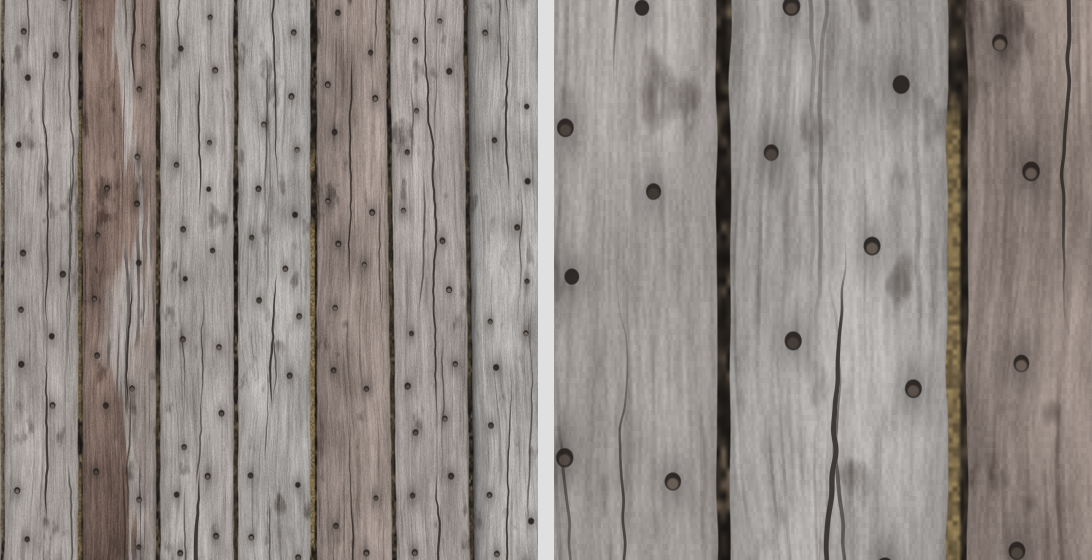
Left, the full canvas; right, a detail of the centre.
This texture is drawn by a Shadertoy shader. Its source:

```glsl
// Seven weathered upright planks with dark, sand-filled gaps between them.
// Stretched noise makes the grain; wandering lines make the cracks;
// a jittered grid in each plank places the bolt holes.

float hash(vec2 p) {
    vec3 q = fract(p.xyx * 0.1031);
    q += dot(q, q.yzx + 33.33);
    return fract((q.x + q.y) * q.z);
}

float noise(vec2 p) {
    vec2 i = floor(p), f = fract(p);
    f = f * f * (3.0 - 2.0 * f);
    return mix(mix(hash(i), hash(i + vec2(1, 0)), f.x),
               mix(hash(i + vec2(0, 1)), hash(i + vec2(1, 1)), f.x), f.y);
}

float fbm(vec2 p) {
    float sum = 0.0, amp = 0.5;
    for (int i = 0; i < 4; i++) {
        sum += amp * noise(p);
        p = p * 2.03 + 17.1;
        amp *= 0.5;
    }
    return sum / 0.94;
}

// Coverage of a wandering split whose width fades in and out along y
float crack(vec2 p, float centre, float width, float seed, float px) {
    float x = centre + 0.022 * (noise(vec2(seed, p.y * 3.0)) - 0.5)
            + 0.006 * (noise(vec2(seed + 5.0, p.y * 17.0)) - 0.5)
            + 0.002 * noise(vec2(seed + 8.0, p.y * 70.0));
    float w = width * smoothstep(0.15, 0.85, noise(vec2(seed + 9.0, p.y * 5.0)));
    float d = abs(p.x - x);
    return (1.0 - smoothstep(w - px * 0.5, w + px, d)) * smoothstep(0.0, 0.0009, w);
}

void mainImage(out vec4 fragColor, in vec2 fragCoord) {
    float px = 1.0 / iResolution.x;
    vec2 p = fragCoord * px;
    float t = fragCoord.y / iResolution.y;

    // Plank layout: the right-hand boards lean slightly
    const float pitch = 0.1445;
    float lean = 0.013 * (0.45 - t) * smoothstep(0.6, 0.74, p.x);
    float u = (p.x - lean - 0.005) / pitch;
    float id = floor(u), f = u - id;
    float local = f * pitch;
    vec2 q = vec2(local, p.y);
    vec2 s = vec2(local + id * 3.7 + 4.0, p.y + id * 5.3 + 6.0);

    // Grain bends with a slow warp
    float bend = 0.014 * noise(s * vec2(16.0, 5.0)) + 0.002 * noise(s * vec2(50.0, 30.0));
    vec2 g = s + vec2(bend, 0.0);
    float grain = 0.40 * noise(g * vec2(330.0, 13.0)) + 0.30 * noise(g * vec2(140.0, 5.0))
                + 0.30 * noise(g * vec2(520.0, 60.0)) - 0.5;
    float blotch = fbm(s * vec2(22.0, 9.0));
    float fleck = hash(floor(s * vec2(600.0, 300.0))) - 0.5;

    // Base tone and brownness of each plank
    float tones[7] = float[7](0.74, 0.38, 0.78, 0.80, 0.52, 0.74, 0.79);
    float browns[7] = float[7](0.15, 1.0, 0.1, 0.0, 0.55, 0.2, 0.0);
    int k = clamp(int(id), 0, 6);
    float tone = tones[k], brown = browns[k];

    // Bare pale sapwood runs down the brown second plank
    float rip = 0.0;
    if (k == 1) {
        float mid = 0.63 + 0.10 * sin(t * 10.5 - 5.0) + 0.12 * (noise(vec2(3.0, t * 14.0)) - 0.5);
        float d = f - mid;
        float wide = 0.07 + 0.22 * exp(-pow((t - 0.44) / 0.09, 2.0));
        float ragged = 0.18 * (noise(g * vec2(150.0, 6.0)) - 0.5);
        rip = 1.0 - smoothstep(wide * 0.5, wide * 1.5, abs(d) + ragged);
        float side = smoothstep(0.0, 0.12, d) * mix(0.75, 0.3, smoothstep(0.25, 0.6, t));
        float pale = max(rip * 0.9, side);
        tone = mix(tone - 0.17 * smoothstep(0.35, 0.0, t), 0.77, pale);
        brown *= 1.0 - 0.85 * pale;
    }
    if (k == 4) tone += 0.14 * smoothstep(0.3, 0.9, f);

    tone += grain * 0.46 + (blotch - 0.5) * 0.42 + fleck * 0.09;
    tone -= 0.35 * smoothstep(0.66, 0.85, fbm(s * vec2(38.0, 17.0) + 40.0));
    tone -= 0.16 * smoothstep(0.70, 0.95, noise(g * vec2(260.0, 7.0) + 9.0));
    vec3 col = mix(vec3(0.29, 0.265, 0.25), vec3(0.755, 0.745, 0.735), clamp(tone, 0.0, 1.08));
    col *= mix(vec3(1.0), vec3(1.07, 0.95, 0.90), brown);

    // Long central split plus finer checks
    vec3 splitColor = vec3(0.17, 0.15, 0.14);
    float deep = (k == 2 || k == 4) ? mix(0.0034, 0.0012, smoothstep(0.2, 0.55, t)) : 0.0016;
    float splits = crack(q, pitch * (k == 1 ? 0.66 : 0.51), deep, id * 13.0 + 2.0, px);
    for (int i = 0; i < 4; i++) {
        float seed = id * 31.0 + float(i) * 7.3 + 20.0;
        float centre = pitch * (0.2 + 0.65 * hash(vec2(seed, 4.0)));
        float shown = smoothstep(0.5, 0.68, noise(vec2(seed, p.y * 3.5)));
        splits = max(splits, 0.7 * shown * crack(q, centre, 0.0011, seed, px));
    }
    float fibres = rip * smoothstep(0.62, 0.8, noise(g * vec2(230.0, 9.0) + 70.0));
    col = mix(col, splitColor, max(splits * 0.85, fibres * 0.5));

    // Bolt holes: two staggered columns per plank
    float column = step(0.5, f);
    float row = (p.y + 0.045 * column) / 0.105 + hash(vec2(id, 8.0));
    vec2 cell = vec2(id * 2.0 + column, floor(row));
    float rnd = hash(cell + 61.0);
    vec2 hole = vec2((f - 0.27 - 0.46 * column - 0.2 * (hash(cell + 7.0) - 0.5)) * pitch,
                     (fract(row) - 0.5 - 0.4 * (hash(cell + 23.0) - 0.5)) * 0.105);
    float present = step(0.24, rnd), radius = 0.0046 + 0.0014 * hash(cell + 3.0);
    float r = length(hole * vec2(1.05, 0.95));
    col *= 1.0 - 0.22 * present * exp(-dot(hole, hole * vec2(1.0, 0.3)) * 9000.0);
    vec3 bolt = mix(vec3(0.15, 0.13, 0.12), vec3(0.44, 0.39, 0.35), hash(cell + 90.0)
              * (1.0 - smoothstep(0.0025, 0.0045, length(hole + vec2(0.0, 0.0014)))));
    col = mix(col, bolt, present * (1.0 - smoothstep(radius - px, radius + px, r)) * 0.92);

    // Worn edges, with a deeper shadow beside the last plank
    float gap = floor(u + 0.5);
    float edge = abs(u - gap) * pitch;
    col *= 1.0 - 0.30 * exp(-edge * 150.0);
    if (k == 6) col *= 1.0 - 0.65 * exp(-local * 95.0);

    // Gaps hold shadow, litter and patches of sand
    float halfWidth = (gap == 4.0 ? 0.0062 : gap == 0.0 ? 0.0028 : 0.0040)
                    + 0.0022 * (noise(vec2(gap * 9.0 + f, p.y * 28.0)) - 0.5);
    float litter = noise(p * vec2(260.0, 150.0)) * noise(p * vec2(120.0, 60.0));
    vec3 fill = mix(vec3(0.09, 0.08, 0.075), vec3(0.45, 0.39, 0.32), litter);
    float sandy = gap == 4.0 ? smoothstep(0.78, 0.66, t) : gap < 2.0 ? 0.7 : 0.25;
    sandy *= smoothstep(0.28, 0.55, noise(vec2(gap * 7.0, p.y * 9.0)) + 0.3 * litter);
    sandy *= 1.0 - smoothstep(0.0005, 0.0035, (u - gap) * pitch);
    vec3 sand = vec3(0.58, 0.50, 0.34) * (0.65 + 0.5 * noise(p * 330.0));
    fill = mix(fill, sand, sandy * 0.85);
    col = mix(fill, col, smoothstep(halfWidth - px, halfWidth + px, edge));

    fragColor = vec4(clamp(col, 0.0, 1.0), 1.0);
}
```
